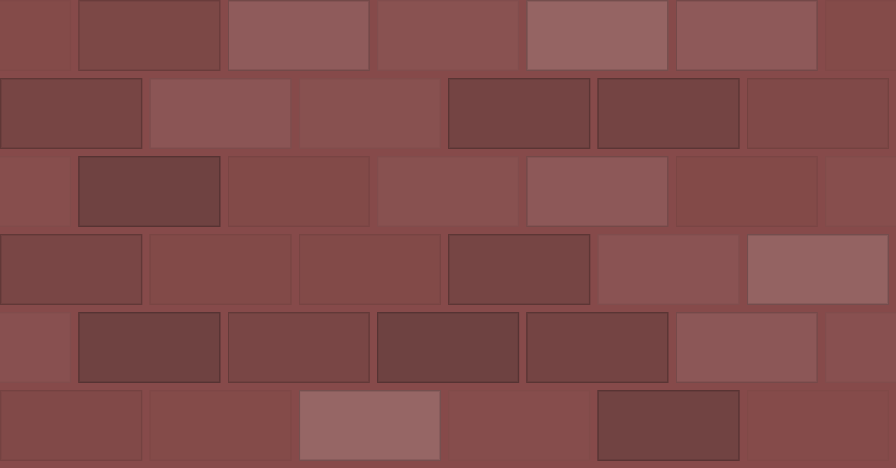
Reproduce this pattern procedurally as a WebGL 1 fragment shader.

```glsl
precision highp float;

// A running-bond wall of flat red bricks: six across, six down, every other row shifted.
// Each brick is a box distance field, toned by a hash of its cell on a dark-to-light
// ramp, with a thin darker outline that fades on bricks close to the mortar colour.

uniform vec2 u_resolution;

const vec2 GRID = vec2(6.0, 6.0);       // bricks across and rows down
const float JOINT = 0.0469;             // mortar width, in cell widths
const float OUTLINE = 0.0095;           // outline width, in cell widths
const float OUTLINE_SHADE = 0.22;       // darkening of the strongest outline
const float FAINT_OUTLINE = 0.15;       // share of it left on mid-toned bricks
const float SEED = 3.7;

const vec3 MORTAR = vec3(0.525, 0.292, 0.290);
const vec3 BRICK_DARK = vec3(0.432, 0.257, 0.255);
const vec3 BRICK_MID = vec3(0.518, 0.293, 0.286);
const vec3 BRICK_ROSE = vec3(0.545, 0.333, 0.333);
const vec3 BRICK_LIGHT = vec3(0.588, 0.400, 0.396);

float hash(vec2 cell) {
  return fract(sin(dot(cell, vec2(12.9898, 78.233)) + SEED) * 4375.85);
}

float boxDistance(vec2 p, vec2 halfSize) {
  vec2 d = abs(p) - halfSize;
  return length(max(d, 0.0)) + min(max(d.x, d.y), 0.0);
}

// Dark through red and rose to pale, for tone in 0..1
vec3 brickColor(float tone) {
  vec3 color = mix(BRICK_DARK, BRICK_MID, smoothstep(0.0, 0.48, tone));
  color = mix(color, BRICK_ROSE, smoothstep(0.48, 0.64, tone));
  return mix(color, BRICK_LIGHT, smoothstep(0.64, 1.0, tone));
}

void main() {
  // Cell coordinates, counted from the top left
  vec2 uv = gl_FragCoord.xy / u_resolution;
  vec2 grid = vec2(uv.x, 1.0 - uv.y) * GRID;

  // Shift even rows by half a brick
  float row = floor(grid.y);
  grid.x += (1.0 - mod(row, 2.0)) * 0.5 * (1.0 - JOINT);
  vec2 cell = vec2(mod(floor(grid.x), GRID.x), row);

  // Distance to the brick, in cell widths; joints lie right of and below it
  float cellHeight = u_resolution.y * GRID.x / (u_resolution.x * GRID.y);
  vec2 cellSize = vec2(1.0, cellHeight);
  vec2 halfBrick = 0.5 * (cellSize - JOINT);
  float d = boxDistance(fract(grid) * cellSize - halfBrick, halfBrick);

  // Antialiased brick face and outline
  float pixel = GRID.x / u_resolution.x;
  float face = clamp(0.5 - d / pixel, 0.0, 1.0);
  float lineOffset = abs(d + 0.5 * OUTLINE);
  float line = clamp((0.5 * OUTLINE - lineOffset) / pixel + 0.5, 0.0, 1.0);

  // Per-brick tone and outline strength
  float tone = hash(cell);
  float contrast = smoothstep(0.0, 0.7, abs(2.0 * tone - 1.0));
  float shade = OUTLINE_SHADE * mix(FAINT_OUTLINE, 1.0, contrast);

  vec3 color = mix(MORTAR, brickColor(tone), face);
  color *= 1.0 - shade * line;
  gl_FragColor = vec4(color, 1.0);
}
```
